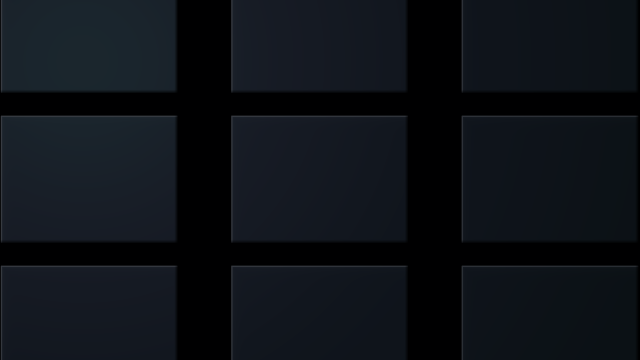
Give the GLSL for this pattern, as a Shadertoy shader.

```glsl
// Grid of dark bevelled panels on black, lit softly from the upper left.

// Lengths are in canvas heights
const vec2 PITCH = vec2(0.640, 0.4167);
const vec2 PANEL_CENTER = vec2(0.2477, 0.5023);
const vec2 PANEL_HALF = vec2(0.2454, 0.1765);
const float CORNER_RADIUS = 0.002;
const float RIM_WIDTH = 0.0036;
const float RIM_FADE = 0.009;
const float SHADE_WIDTH = 0.010;

const vec2 LIGHT_POS = vec2(0.23, 0.83);
const vec3 GAP_COLOR = vec3(0.0, 0.0, 0.003);
const vec3 TEAL = vec3(0.104, 0.148, 0.178);
const vec3 NAVY = vec3(0.090, 0.108, 0.146);
const vec3 DEEP = vec3(0.058, 0.078, 0.106);
const vec3 DUSK = vec3(0.043, 0.066, 0.082);
const vec3 RIM_COLOR = vec3(0.235, 0.250, 0.275);

float roundedBox(vec2 p, vec2 halfSize, float radius) {
    vec2 q = abs(p) - halfSize + radius;
    return length(max(q, 0.0)) + min(max(q.x, q.y), 0.0) - radius;
}

// Teal near the light, then navy, falling off to a dim blue-black
vec3 surfaceColor(vec2 p) {
    float d = length(p - LIGHT_POS);
    vec3 color = mix(TEAL, NAVY, smoothstep(0.05, 0.58, d));
    color = mix(color, DEEP, smoothstep(0.40, 1.20, d));
    return mix(color, DUSK, smoothstep(1.10, 1.75, d));
}

// A thin bright line with a faint inner falloff, by distance from an edge
float rimProfile(float edge, float aa) {
    float line = 1.0 - smoothstep(RIM_WIDTH - aa, RIM_WIDTH + aa, edge);
    float glow = exp(-max(edge, 0.0) / RIM_FADE);
    return 0.75 * line + 0.16 * glow;
}

void mainImage(out vec4 fragColor, in vec2 fragCoord) {
    vec2 p = fragCoord / iResolution.y;
    float aa = 0.75 / iResolution.y;

    // Repeat the panel in both directions
    vec2 local = (fract((p - PANEL_CENTER) / PITCH + 0.5) - 0.5) * PITCH;
    float dist = roundedBox(local, PANEL_HALF, CORNER_RADIUS);
    float coverage = 1.0 - smoothstep(-aa, aa, dist);

    vec2 fromLowLeft = local + PANEL_HALF;
    vec2 fromHighRight = PANEL_HALF - local;
    vec3 color = surfaceColor(p);

    // Shaded right and bottom edges
    float shadeRight = smoothstep(0.0, SHADE_WIDTH, fromHighRight.x);
    float shadeBottom = smoothstep(0.0, SHADE_WIDTH, fromLowLeft.y);
    color *= mix(0.35, 1.0, shadeRight) * mix(0.45, 1.0, shadeBottom);

    // Lit left and top edges, a little weaker away from the light
    float rim = max(rimProfile(fromLowLeft.x, aa), rimProfile(fromHighRight.y, aa));
    rim *= mix(1.0, 0.75, smoothstep(0.2, 1.7, length(p - LIGHT_POS)));
    rim *= mix(0.4, 1.0, min(shadeRight, shadeBottom));
    color = mix(color, RIM_COLOR, rim);

    fragColor = vec4(mix(GAP_COLOR, color, coverage), 1.0);
}
```
